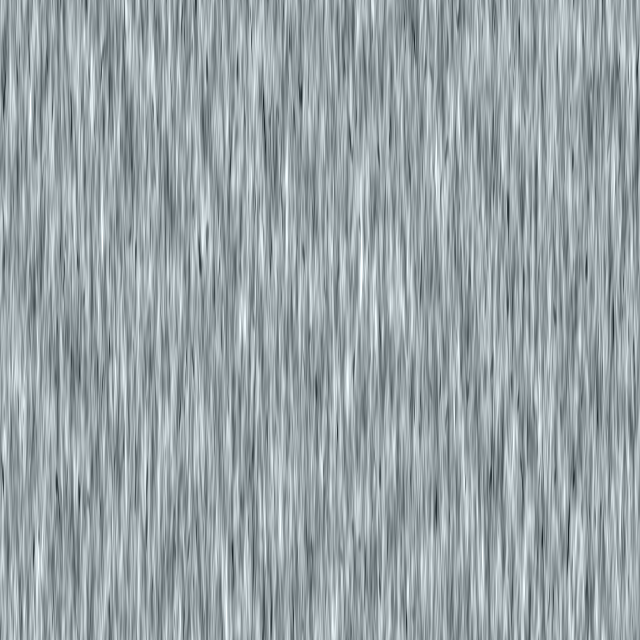
Reproduce this texture procedurally as a three.js fragment shader.

```glsl
// Brushed blue-grey metal: dense vertical hairlines of uneven length.
// Layers of gradient noise, stretched tall and staggered per column, are
// summed into one tone; thresholded layers add dark scratches and glints.

#define STEEL_COLOR vec3(0.602, 0.643, 0.658)
#define STREAK_CONTRAST 0.34
#define STAGGER 0.35
#define FINE_SCALE vec2(190.0, 8.0)
#define HAIR_SCALE vec2(290.0, 22.0)
#define WIDE_SCALE vec2(95.0, 5.0)
#define PATCH_SCALE vec2(24.0, 6.0)
#define SCRATCH_SCALE vec2(170.0, 12.0)
#define GLINT_SCALE vec2(180.0, 7.0)
#define SCRATCH_DEPTH 0.38
#define GLINT_STRENGTH 0.17

varying vec2 vUv;

float hash(vec2 cell) {
  vec3 p = fract(vec3(cell.xyx) * 0.1031);
  p += dot(p, p.yzx + 33.33);
  return fract((p.x + p.y) * p.z);
}

// Dot product of a random unit gradient with the offset from its corner.
float cornerSlope(vec2 cell, vec2 offset) {
  float angle = 6.2832 * hash(cell);
  return dot(vec2(cos(angle), sin(angle)), offset);
}

float gradientNoise(vec2 p) {
  vec2 cell = floor(p);
  vec2 f = fract(p);
  vec2 fade = f * f * f * (f * (f * 6.0 - 15.0) + 10.0);
  vec2 right = vec2(1.0, 0.0);
  vec2 up = vec2(0.0, 1.0);
  float low = mix(cornerSlope(cell, f),
                  cornerSlope(cell + right, f - right), fade.x);
  float high = mix(cornerSlope(cell + up, f - up),
                   cornerSlope(cell + 1.0, f - 1.0), fade.x);
  return mix(low, high, fade.y);
}

// Stretched noise whose columns slide up and down, so ends never line up.
float streaks(vec2 uv, vec2 scale, float seed) {
  float slide = gradientNoise(vec2(uv.x * scale.x * 0.4, seed + 0.5));
  vec2 shifted = uv + vec2(0.0, STAGGER * slide);
  return gradientNoise(shifted * scale + seed * vec2(17.3, 41.7));
}

void main() {
  // Body of the brushing, from hairlines to broad soft patches
  float tone = streaks(vUv, FINE_SCALE, 1.0)
             + 0.65 * streaks(vUv, HAIR_SCALE, 2.0)
             + 0.65 * streaks(vUv, WIDE_SCALE, 3.0)
             + 0.35 * gradientNoise(vUv * PATCH_SCALE + 70.0);

  // Sparse deep scratches and bright glints
  float scratch = smoothstep(0.30, 0.62, streaks(vUv, SCRATCH_SCALE, 5.0));
  float glint = smoothstep(0.25, 0.60, streaks(vUv, GLINT_SCALE, 6.0));

  vec3 color = STEEL_COLOR + STREAK_CONTRAST * tone;
  color += GLINT_STRENGTH * glint - SCRATCH_DEPTH * scratch;
  gl_FragColor = vec4(clamp(color, 0.0, 1.0), 1.0);
}
```
